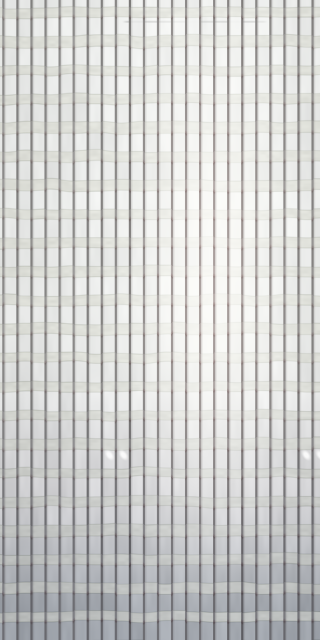
Write a WebGL 1 fragment shader that draws this texture.

```glsl
precision highp float;
// Sunlit glass curtain wall: narrow panes between dark mullions, pale spandrel bands and a tall glow.
uniform vec2 u_resolution;

// Layout, in cells across and up the canvas
const vec2 GRID = vec2(22.77, 22.25);
const vec2 PHASE = vec2(0.24, 0.81);
const float MULLION_HALF = 0.078;
const float SPANDREL_HALF = 0.18;
const float JOINT_HALF = 0.022;
const float ROW_WOBBLE = 0.09;
const float PANE_VARIATION = 0.055;

// Glow
const vec2 GLOW_CENTER = vec2(0.66, 0.58);
const vec2 GLOW_SIZE = vec2(0.20, 0.34);

// Colours
const vec3 GLASS_LOW = vec3(0.65, 0.67, 0.70);
const vec3 GLASS_MID = vec3(0.83, 0.83, 0.84);
const vec3 GLASS_HIGH = vec3(0.935, 0.94, 0.935);
const vec3 SPANDREL_LOW = vec3(0.77, 0.78, 0.77);
const vec3 SPANDREL_HIGH = vec3(0.885, 0.89, 0.86);
const vec3 MULLION_LOW = vec3(0.38, 0.38, 0.40);
const vec3 MULLION_HIGH = vec3(0.49, 0.485, 0.48);
const vec3 MULLION_LIT = vec3(0.68, 0.63, 0.62);
const vec3 SUNLIGHT = vec3(1.0, 0.998, 0.985);

float hash(vec2 p) {
  vec3 q = fract(vec3(p.xyx) * 0.1031);
  q += dot(q, q.yzx + 33.33);
  return fract((q.x + q.y) * q.z);
}

float noise(vec2 p) {
  vec2 i = floor(p);
  vec2 f = fract(p);
  f = f * f * (3.0 - 2.0 * f);
  return mix(mix(hash(i), hash(i + vec2(1.0, 0.0)), f.x),
             mix(hash(i + vec2(0.0, 1.0)), hash(i + 1.0), f.x), f.y);
}

// Soft-edged strip centred on d = 0
float strip(float d, float halfWidth, float blur) {
  return 1.0 - smoothstep(halfWidth - blur, halfWidth + blur, abs(d));
}

void main() {
  vec2 uv = gl_FragCoord.xy / u_resolution;
  vec2 blur = max(0.6 * GRID / u_resolution, vec2(0.035, 0.018));
  vec2 grid = uv * GRID - PHASE;
  float column = floor(grid.x);

  // Uneven glass shifts the bands a little in every column
  grid.y += ROW_WOBBLE * (noise(vec2(grid.x * 0.6, grid.y * 0.8) + 40.0) - 0.5);
  grid.y += 0.05 * (hash(vec2(column, floor(grid.y + 0.5)) + 17.0) - 0.5);
  float row = floor(grid.y + 0.5);
  float across = fract(grid.x);
  float bandY = grid.y - row;
  float mullionX = across - floor(across + 0.5);

  // Light falling over the facade
  float height = smoothstep(0.08, 0.50, uv.y);
  vec2 toGlow = (uv - GLOW_CENTER) / GLOW_SIZE;
  float glow = exp(-dot(toGlow, toGlow));

  // Glass panes
  vec3 color = mix(GLASS_LOW, GLASS_MID, smoothstep(0.0, 0.26, uv.y));
  color = mix(color, GLASS_HIGH, smoothstep(0.20, 0.48, uv.y));
  vec2 pane = vec2(column, floor(grid.y));
  float variation = hash(pane + 5.0) - 0.5;
  variation += 0.6 * (noise(vec2(grid.x * 3.0, grid.y * 1.5) + 60.0) - 0.5);
  variation += 0.7 * (hash(vec2(pane.y + 9.0, 3.0)) - 0.5);
  color += PANE_VARIATION * mix(1.2, 0.7, height) * variation;

  // Spandrel bands with a thin joint along both edges
  float bandHalf = SPANDREL_HALF * mix(0.8, 1.15, hash(vec2(row + 30.0, 8.0)));
  float spandrel = strip(bandY, bandHalf, blur.y);
  vec3 spandrelColor = mix(SPANDREL_LOW, SPANDREL_HIGH, height);
  spandrelColor += 0.05 * (noise(grid * vec2(2.0, 9.0) + 80.0) - 0.5);
  color = mix(color, spandrelColor, 0.85 * spandrel);
  float joint = strip(abs(bandY) - bandHalf, JOINT_HALF, blur.y);
  float jointShade = mix(0.5, 1.0, hash(vec2(column, row) + 50.0));
  color -= vec3(0.085, 0.08, 0.09) * joint * jointShade;

  // Broad shading and glow
  color -= 0.035 * (1.0 - smoothstep(0.0, 0.45, uv.x));
  color -= 0.025 * smoothstep(0.82, 1.0, uv.x);
  color = mix(color, SUNLIGHT, 0.72 * glow);

  // Broken seam near the top
  float seamSpan = smoothstep(0.38, 0.40, uv.x) * (1.0 - smoothstep(0.82, 0.84, uv.x));
  float seam = strip(uv.y - 0.966, 0.0015, 0.0012) * seamSpan;
  color -= 0.14 * seam * hash(vec2(column, 71.0));

  // Mullions: dark core, soft flank, darker below each band
  vec3 mullionColor = mix(MULLION_LOW, MULLION_HIGH, height);
  mullionColor += 0.10 * (hash(vec2(column + step(0.5, across), 12.0)) - 0.5);
  mullionColor = mix(mullionColor, MULLION_LIT, 0.85 * glow);
  mullionColor += 0.07 * spandrel;
  mullionColor -= vec3(0.05, 0.08, 0.08) * strip(bandY + bandHalf, 0.06, 0.05);
  float flank = strip(mullionX - 0.10, 0.08, 0.07);
  color = mix(color, mullionColor, 0.22 * flank);
  color = mix(color, mullionColor, 0.95 * strip(mullionX, MULLION_HALF, blur.x));

  // Pairs of small glints on one floor
  float glintColumn = 1.0 - step(1.5, mod(column - 7.0, 14.0));
  vec2 glintOffset = vec2((across - 0.55) * 0.5, (uv.y - 0.289) * GRID.y);
  glintOffset.y += 0.5 * glintOffset.x;
  float glint = 1.0 - smoothstep(0.05, 0.20, length(glintOffset));
  color = mix(color, vec3(1.0), 0.85 * glint * glintColumn);

  gl_FragColor = vec4(clamp(color, 0.0, 1.0), 1.0);
}
```
